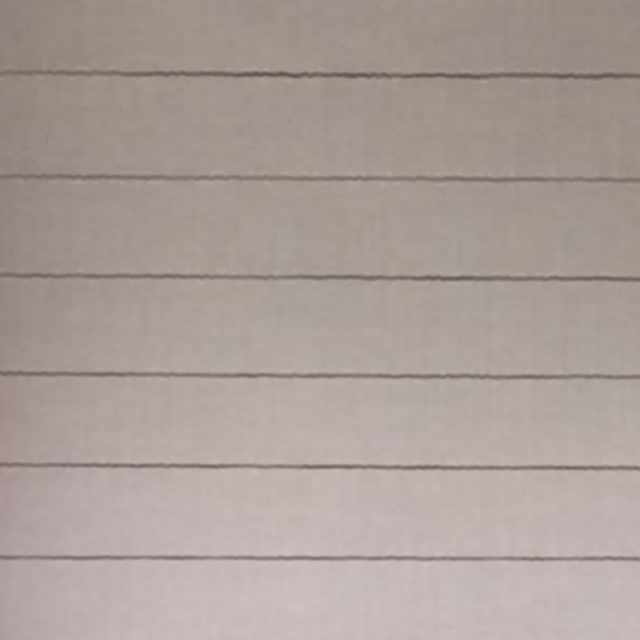
A WebGL 2 fragment shader for this texture:

```glsl
#version 300 es
precision highp float;

uniform vec2 u_resolution;
out vec4 fragColor;

float hash(vec2 p) {
    p = fract(p * vec2(0.1031, 0.1137));
    p += dot(p, p.yx + 33.33);
    return fract((p.x + p.y) * p.x * 17.0);
}

float noise(vec2 p) {
    vec2 i = floor(p), f = fract(p);
    f = f * f * (3.0 - 2.0 * f);
    return mix(mix(hash(i), hash(i + vec2(1, 0)), f.x),
               mix(hash(i + vec2(0, 1)), hash(i + vec2(1, 1)), f.x), f.y);
}

float fbm(vec2 p) {
    float sum = 0.0, amp = 0.5;
    for (int i = 0; i < 4; i++) {
        sum += amp * (noise(p) - 0.5);
        p = p * 2.03 + 17.3;
        amp *= 0.5;
    }
    return sum;
}

// Uneven light: bright and pinkish below, dim and warm above, shaded at the left.
vec3 paperColor(vec2 uv) {
    float down = 1.0 - uv.y;
    vec3 paper = mix(vec3(0.605, 0.562, 0.530), vec3(0.655, 0.615, 0.585), smoothstep(0.0, 0.55, down));
    paper = mix(paper, vec3(0.770, 0.722, 0.718), smoothstep(0.36, 0.98, down));
    float leftShade = exp(-uv.x * 7.0) * (0.55 + 0.45 * smoothstep(0.1, 0.5, down));
    paper -= leftShade * vec3(0.085, 0.105, 0.095);
    paper += 0.018 * exp(-pow((uv.x - 0.42) / 0.3, 2.0));
    return paper - 0.018 * smoothstep(0.65, 1.0, uv.x) * uv.y;
}

// Fibres, faint weave, blotches and sparse specks.
vec3 paperGrain(vec2 uv) {
    float blotch = fbm(uv * vec2(7.0, 14.0)) * 0.022;
    float fibre = fbm(uv * vec2(75.0, 100.0)) * 0.035;
    float weave = (noise(uv * vec2(110.0, 8.0)) + noise(uv * vec2(9.0, 75.0)) - 1.0) * 0.012;
    float speck = smoothstep(0.91, 1.0, noise(uv * 95.0 + 40.0)) * 0.035 * uv.y;
    vec3 tint = vec3(0.8, 0.1, -0.9) * fbm(uv * 11.0 + 60.0) * 0.014;
    return vec3(blotch + fibre + weave - speck) + tint;
}

// Height of a rule; the spacing narrows toward the bottom.
float ruleHeight(float i, float x) {
    float top = 0.1135 + 0.1645 * i - 0.0026 * i * i - 0.001 * i * (1.0 - mod(i, 2.0));
    float sag = (i > 4.5 ? 0.002 : 0.0055) * sin(x * 1.45);
    return 1.0 - top - sag;
}

void main() {
    vec2 uv = gl_FragCoord.xy / u_resolution;
    float pixel = 1.0 / u_resolution.y;
    vec3 color = paperColor(uv) + paperGrain(uv);

    for (int n = 0; n < 6; n++) {
        float i = float(n);
        // Ragged ink edge, rougher on the upper rules
        float rough = mix(1.0, 0.5, i / 5.0);
        float wobble = (noise(vec2(uv.x * 130.0, i * 19.0)) - 0.5) * 0.0024
                     + (noise(vec2(uv.x * 24.0, i * 31.0)) - 0.5) * 0.0016;
        float d = uv.y - ruleHeight(i, uv.x) - wobble * rough;
        float swell = noise(vec2(uv.x * 55.0, i * 7.0 + 3.0)) - 0.5;
        float halfWidth = mix(0.0043, 0.0035, i / 5.0) + 0.0013 * swell * rough;
        float ink = 1.0 - smoothstep(0.0, halfWidth + 0.0018 + pixel * 0.5, abs(d));

        // Ink strength varies by rule and along its length
        float strength = n == 1 ? 0.62 : 0.78 + 0.1 * (1.0 - mod(i, 2.0));
        if (n == 0) strength *= mix(0.65, 1.08, smoothstep(0.12, 0.3, uv.x));
        if (n == 2) strength *= 0.88 + 0.28 * smoothstep(0.3, 1.0, uv.x);
        strength *= 0.92 + 0.32 * (noise(vec2(uv.x * 18.0, i * 13.0)) - 0.5)
                  + 0.22 * (noise(uv * vec2(150.0, 220.0)) - 0.5);
        vec3 inkColor = mix(vec3(0.385, 0.345, 0.315), vec3(0.450, 0.390, 0.375), i / 5.0);
        color = mix(color, inkColor, clamp(ink * strength, 0.0, 1.0));

        // Pale flecks beside the ink
        float rim = exp(-pow((abs(d) - 0.0085) / 0.0028, 2.0));
        color += rim * rough * 0.045 * smoothstep(0.45, 0.95, noise(uv * vec2(120.0, 140.0) + i));
    }
    fragColor = vec4(clamp(color, 0.0, 1.0), 1.0);
}
```
